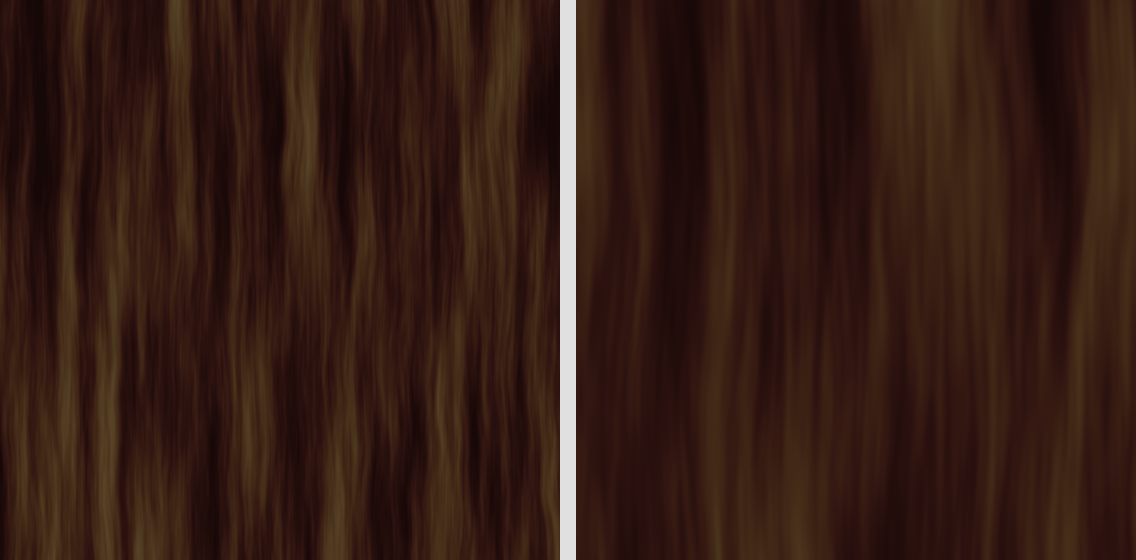
Left, the full canvas; right, a detail of the centre.
Give the GLSL for this texture, as a WebGL 2 fragment shader.

```glsl
#version 300 es
precision highp float;

uniform vec2 u_resolution;
out vec4 fragColor;

const int OCTAVES = 5;
const int STOPS = 7;

// Integer hash of a lattice cell, returned in 0..1
float hashCell(ivec2 cell, uint seed) {
    uvec2 c = uvec2(cell);
    uint h = c.x * 73856093u ^ c.y * 19349663u ^ seed * 83492791u;
    h = (h ^ (h >> 16)) * 73244475u;
    h = (h ^ (h >> 15)) * 73244475u;
    h ^= h >> 16;
    return float(h & 65535u) / 65536.0;
}

// Unit gradient of a lattice corner, projected on the offset to it
float cornerSlope(ivec2 cell, vec2 offset, uint seed) {
    float angle = 6.28318 * hashCell(cell, seed);
    return dot(vec2(cos(angle), sin(angle)), offset);
}

float gradientNoise(vec2 p, uint seed) {
    ivec2 cell = ivec2(floor(p));
    vec2 f = fract(p);
    vec2 w = f * f * f * (f * (f * 6.0 - 15.0) + 10.0);
    float a = cornerSlope(cell, f, seed);
    float b = cornerSlope(cell + ivec2(1, 0), f - vec2(1.0, 0.0), seed);
    float c = cornerSlope(cell + ivec2(0, 1), f - vec2(0.0, 1.0), seed);
    float d = cornerSlope(cell + ivec2(1, 1), f - vec2(1.0, 1.0), seed);
    return mix(mix(a, b, w.x), mix(c, d, w.x), w.y);
}

// Sideways wobble that bends the fibres
float fibreBend(vec2 p) {
    float slow = gradientNoise(p * vec2(5.0, 3.7) + 0.37, 11u);
    float quick = gradientNoise(p * vec2(14.0, 9.0) + 0.61, 12u);
    return 0.014 * slow + 0.006 * quick;
}

// Layered vertical streaks, scaled to about unit deviation
float fibreTone(vec2 p, vec2 scale, vec2 growth, float gain) {
    float sum = 0.0;
    float amplitude = 1.0;
    float power = 0.0;
    for (int i = 0; i < OCTAVES; i++) {
        vec2 shift = vec2(0.31, 0.43) * float(i + 1);
        sum += amplitude * gradientNoise(p * scale + shift, uint(i + 21));
        power += amplitude * amplitude;
        scale *= growth;
        amplitude *= gain;
    }
    return sum / (0.215 * sqrt(power));
}

// Piecewise ramp from dark heartwood to pale olive grain
vec3 woodRamp(float tone) {
    vec3 colors[STOPS] = vec3[](
        vec3(0.09, 0.03, 0.03), vec3(0.13, 0.05, 0.04),
        vec3(0.17, 0.07, 0.06), vec3(0.21, 0.10, 0.07),
        vec3(0.24, 0.14, 0.08), vec3(0.29, 0.20, 0.11),
        vec3(0.34, 0.26, 0.15));
    float levels[STOPS] = float[](-2.4, -1.4, -0.64, -0.02, 0.62, 1.6, 2.8);
    vec3 color = colors[0];
    for (int i = 1; i < STOPS; i++) {
        float t = (tone - levels[i - 1]) / (levels[i] - levels[i - 1]);
        color = mix(color, colors[i], clamp(t, 0.0, 1.0));
    }
    return color;
}

void main() {
    vec2 uv = gl_FragCoord.xy / u_resolution;
    vec2 bent = vec2(uv.x + fibreBend(uv), uv.y);
    float streaks = fibreTone(bent, vec2(16.0, 1.3), vec2(1.95, 1.8), 0.63);
    float hairs = gradientNoise(uv * vec2(190.0, 22.0), 41u);
    fragColor = vec4(woodRamp(streaks + 0.45 * hairs), 1.0);
}
```
